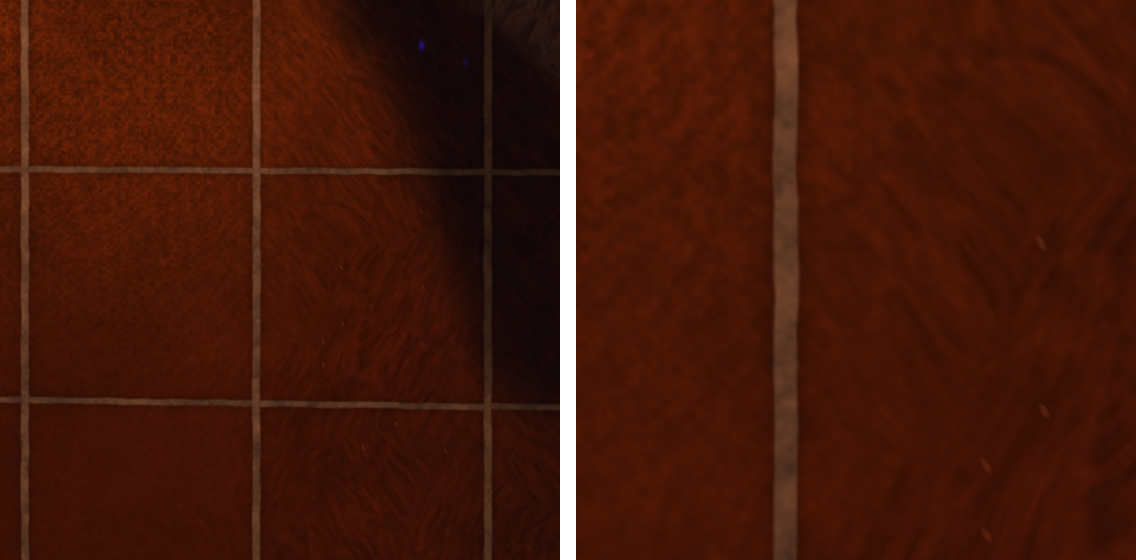
Left: the whole. Right: its middle third, enlarged.
A Shadertoy shader for this texture:

```glsl
// Dim terracotta wall tiles with pale grout, warm light at upper left and a soft diagonal shadow.
#define PITCH vec2(0.4134, 0.4115)
#define ORIGIN vec2(0.0445, 0.2865)
#define GROUT_HALF vec2(0.0070, 0.0054)
#define WOBBLE 0.0022
#define GRAIN 0.42
#define STREAKS 0.50
#define CLAY vec3(0.245, 0.068, 0.018)
#define LIT_CLAY vec3(0.355, 0.115, 0.020)
#define SHADE vec3(0.085, 0.030, 0.028)
#define GROUT vec3(0.400, 0.240, 0.155)
#define HAZE vec3(0.060, 0.045, 0.030)

float hash(vec2 p) {
    return fract(sin(dot(p, vec2(127.1, 311.7))) * 43758.5453);
}

float noise(vec2 p) {
    vec2 i = floor(p), f = fract(p);
    f = f * f * (3.0 - 2.0 * f);
    return mix(mix(hash(i), hash(i + vec2(1, 0)), f.x),
               mix(hash(i + vec2(0, 1)), hash(i + vec2(1, 1)), f.x), f.y);
}

float fbm(vec2 p) {
    float sum = 0.0, amp = 0.5;
    for (int i = 0; i < 4; i++) {
        sum += amp * noise(p);
        p = p * 2.03 + 17.3;
        amp *= 0.5;
    }
    return sum;
}

vec2 rotate(vec2 p, float a) {
    return vec2(cos(a) * p.x + sin(a) * p.y, cos(a) * p.y - sin(a) * p.x);
}

// Short brush-like marks, elongated along the given angle
float strokes(vec2 p, float angle) {
    vec2 q = rotate(p, angle) * vec2(38.0, 125.0);
    q += 2.5 * vec2(noise(p * 23.0), noise(p * 19.0 + 8.0));
    return 0.65 * noise(q) + 0.35 * noise(q * 2.1 + 5.0);
}

// Sparse pale chips in the clay
float chips(vec2 p) {
    vec2 g = p * 22.0, cell = floor(g);
    vec2 jitter = vec2(hash(cell + 3.1), hash(cell + 7.7)) * 0.5 + 0.25;
    vec2 d = rotate(g - cell - jitter, 2.1) / vec2(0.13, 0.05);
    return step(0.94, hash(cell)) * smoothstep(1.2, 0.4, length(d));
}

void mainImage(out vec4 fragColor, in vec2 fragCoord) {
    vec2 p = fragCoord / iResolution.xy;
    float px = 1.0 / min(iResolution.x, iResolution.y);

    // Grid, with the rows sloping slightly down to the right
    vec2 q = p + vec2(0.0, 0.02 * p.x * (1.0 - p.y));
    q += WOBBLE * (vec2(fbm(p * 26.0), fbm(p * 26.0 + 40.0)) - 0.47) * 2.0;
    vec2 g = (q - ORIGIN) / PITCH;
    vec2 tile = floor(g);
    vec2 dist = abs(fract(g + 0.5) - 0.5) * PITCH;
    vec2 edge = dist - GROUT_HALF;
    float grout = 1.0 - smoothstep(-px - 0.0012, px + 0.0012, min(edge.x, edge.y));

    // Light and shadow
    float cloud = fbm(p * 5.0);
    float glow = smoothstep(0.85, 0.10, length((p - vec2(0.18, 1.0)) * vec2(0.85, 1.0)));
    float side = p.x - 0.59 - 0.43 * (1.0 - p.y) + 0.10 * (cloud - 0.47);
    float shadow = smoothstep(-0.07, 0.09, side) * mix(0.45, 1.0, smoothstep(0.20, 0.34, p.y));
    shadow = max(shadow, 0.40 * smoothstep(0.62, 1.0, p.x));
    float haze = smoothstep(-0.02, 0.08, p.x - 0.807 - 1.14 * (1.0 - p.y));

    // Clay: fine pits in the lit part, strokes towards the right
    float right = smoothstep(0.35, 0.65, p.x);
    float pits = 0.6 * noise(p * 150.0) + 0.4 * noise(p * 260.0) - 0.5;
    float lean = smoothstep(0.40, 0.60, noise(p * 6.0 + 2.0));
    float marks = mix(strokes(p, 1.1), strokes(p, 2.2), lean) - 0.5;
    vec3 clay = mix(CLAY, LIT_CLAY, glow);
    clay *= 1.0 + 0.08 * (hash(tile + 4.0) - 0.5) + 0.35 * (cloud - 0.47);
    clay = mix(clay, SHADE, shadow);
    clay *= 1.0 + GRAIN * pits * mix(0.35, 1.5, glow * (1.0 - right));
    clay *= 1.0 + STREAKS * marks * mix(0.25, 1.0, right);
    clay += vec3(0.10, 0.06, 0.035) * chips(p) * right * (1.0 - shadow);
    clay *= 1.0 - 0.22 * exp(-max(min(edge.x, edge.y), 0.0) / 0.006);

    // Grout: rubbed and uneven, fading in the shadow
    float wear = fbm(p * vec2(34.0, 30.0) + 9.0) + 0.5 * pits;
    vec3 joint = GROUT * (0.62 + 0.55 * wear + 0.25 * glow);
    joint *= edge.x < edge.y ? 1.0 : 0.92;
    joint *= 1.0 - 0.52 * shadow;
    vec3 color = mix(clay, joint, grout * (1.0 - 0.65 * haze));

    // Brown haze in the upper right corner and two faint blue glints
    color += HAZE * haze * (0.6 + 1.2 * (marks + 0.3));
    for (int i = 0; i < 2; i++) {
        vec2 glint = vec2(0.753, 0.918) + float(i) * vec2(0.079, -0.029);
        float r = length((p - glint) / vec2(0.0045, 0.008));
        color += vec3(0.04, 0.05, 0.50) * exp(-r * r) / (1.0 + 2.0 * float(i));
    }
    fragColor = vec4(clamp(color, 0.0, 1.0), 1.0);
}
```
